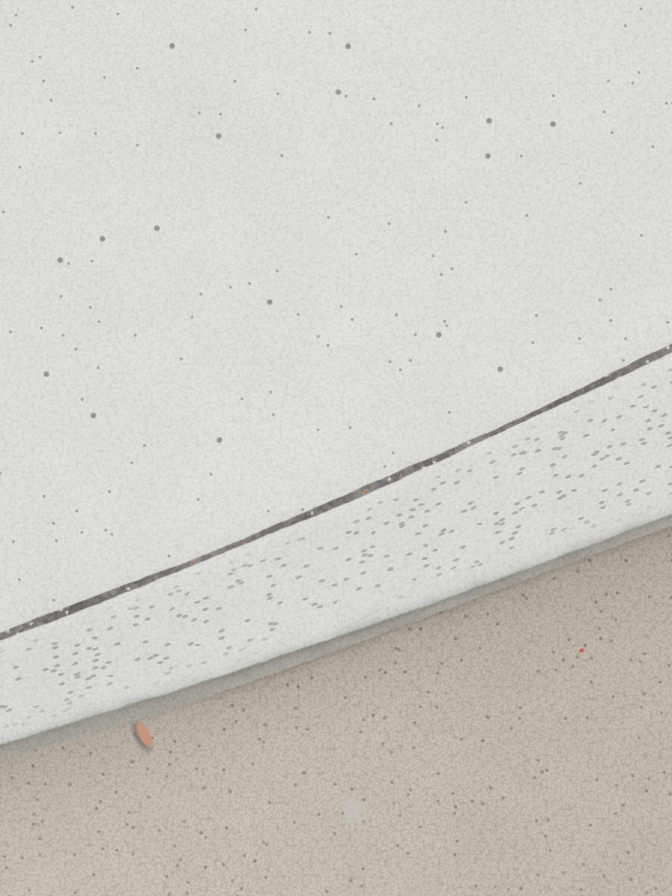
A WebGL 1 fragment shader for this texture:

```glsl
precision highp float;
// A pale concrete slab with a sloping joint, a curb strip and a tan gutter.
// Two gentle parabolas place the joint and the curb edge; cellular noise makes
// grain, pits and debris, and layered sines make the mottling and ragged edges.

uniform vec2 u_resolution;

#define SLAB_COLOR vec3(0.855, 0.857, 0.848)
#define GUTTER_COLOR vec3(0.765, 0.730, 0.685)
#define SHADE_COLOR vec3(0.635, 0.595, 0.550)
#define CURB_COLOR vec3(0.645, 0.635, 0.610)
#define JOINT_COLOR vec3(0.44, 0.435, 0.43)
#define JOINT_CURVE vec3(0.290, 0.364, 0.087)
#define CURB_CURVE vec3(0.169, 0.295, 0.065)
#define JOINT_HALF_WIDTH 0.0036
#define CURB_WIDTH 0.017
#define GRAIN_SCALE 300.0
#define GRAIN_STRENGTH 0.075

float hash(vec2 p) {
  vec3 q = fract(vec3(p.xyx) * 0.1031);
  q += dot(q, q.yzx + 33.33);
  return fract((q.x + q.y) * q.z);
}

// x: distance to the nearest cell point, y: random value of that cell
vec2 cells(vec2 p) {
  vec2 base = floor(p);
  vec2 best = vec2(9.0, 0.0);
  for (int j = -1; j <= 1; j++) {
    for (int i = -1; i <= 1; i++) {
      vec2 id = base + vec2(float(i), float(j));
      vec2 point = id + vec2(hash(id), hash(id + 71.3));
      float d = length(point - p);
      if (d < best.x) best = vec2(d, hash(id + 19.7));
    }
  }
  return best;
}

// Layered, turned sines in about -1..1
float mottle(vec2 p) {
  float sum = 0.0;
  float amp = 0.5;
  for (int i = 0; i < 5; i++) {
    sum += amp * sin(p.x + 1.7 * sin(p.y * 0.8)) * cos(p.y + 1.3 * sin(p.x * 0.7));
    p = mat2(1.38, 1.17, -1.17, 1.38) * p + 2.3;
    amp *= 0.62;
  }
  return sum;
}

float curve(vec3 c, float x) { return c.x + x * (c.y + x * c.z); }

// Dark dots in a random share of the cells
float pits(vec2 p, float share, float radius) {
  vec2 c = cells(p);
  return step(1.0 - share, c.y) * (1.0 - smoothstep(radius * 0.4, radius, c.x));
}

float ellipse(vec2 p, vec2 center, vec2 size, float angle) {
  float s = sin(angle);
  float c = cos(angle);
  vec2 q = mat2(c, -s, s, c) * (p - center);
  return (length(q / size) - 1.0) * min(size.x, size.y);
}

void main() {
  vec2 p = gl_FragCoord.xy / u_resolution * vec2(0.75, 1.0);
  float px = 1.0 / u_resolution.y;

  // Signed distances, positive above each line
  float wobble = 0.0011 * mottle(p * 65.0);
  float joint = (p.y - curve(JOINT_CURVE, p.x)) * 0.92 + wobble;
  float curb = (p.y - curve(CURB_CURVE, p.x)) * 0.94 + wobble;
  float foot = curb + CURB_WIDTH * (0.85 + 0.2 * sin(p.x * 7.0 + 0.5));
  vec2 along = vec2(p.x + 0.36 * p.y, curb);

  float broad = mottle(p * 9.0);
  float cloud = mottle(p * 38.0 + 4.0);
  float grain = (0.48 - cells(p * GRAIN_SCALE).x)
              + 0.5 * (0.48 - cells(p * GRAIN_SCALE * 0.47).x);

  // Slab, dimmer toward the top corners and the right side
  vec3 slab = SLAB_COLOR + 0.009 * broad + 0.007 * cloud;
  slab -= 0.04 * smoothstep(0.45, 1.1, length((p - vec2(0.34, 0.58)) * vec2(1.2, 1.0)));
  slab -= 0.20 * pits(p * 75.0, 0.05, 0.18);
  slab -= 0.28 * pits(p * 23.0 + 5.0, 0.08, 0.10);
  slab -= 0.035 * exp(-abs(joint) / 0.009);

  // Strip between joint and curb, with pits drawn out along it
  float middle = smoothstep(0.0, 0.04, curb) * smoothstep(0.0, 0.035, -joint);
  vec3 strip = SLAB_COLOR - 0.016 + 0.008 * broad + 0.008 * cloud;
  strip -= 0.17 * middle * pits(along * vec2(75.0, 170.0), 0.22, 0.40);
  strip += 0.016 * exp(-abs(joint + 0.009) / 0.006);
  float stain = exp(-max(curb, 0.0) / 0.0055) * (0.45 + 0.4 * mottle(p * vec2(24.0, 30.0)));
  strip -= 0.26 * max(stain, 0.0);

  vec3 col = mix(strip, slab, smoothstep(-px, px, joint));

  // Joint filled with dark grit and a few pale or rusty flecks
  vec2 debris = cells(p * 170.0);
  vec3 grit = JOINT_COLOR + 0.09 * cloud + 0.12 * (debris.y - 0.5);
  float fleck = step(0.87, debris.y) * (1.0 - smoothstep(0.2, 0.45, debris.x));
  grit = mix(grit, mix(vec3(0.78, 0.76, 0.72), vec3(0.66, 0.43, 0.32), step(0.95, debris.y)), fleck);
  float halfWidth = JOINT_HALF_WIDTH * (1.0 + 0.25 * sin(p.x * 19.0));
  float inJoint = 1.0 - smoothstep(-px, px * 1.3, abs(joint) - halfWidth);
  col = mix(col, grit, 0.9 * inJoint);

  // Curb face, darkest along its upper edge
  vec3 face = CURB_COLOR + 0.025 * cloud;
  face -= 0.13 * exp(-max(-curb, 0.0) / 0.005) * (0.8 + 0.5 * broad);
  col = mix(face, col, smoothstep(-0.0018, 0.0018, curb));

  // Gutter with a soft, uneven shade beneath the curb
  float below = max(-foot, 0.0);
  float shade = exp(-below / 0.055) * (0.72 + 0.2 * broad + 0.2 * cloud);
  vec3 gutter = mix(GUTTER_COLOR, SHADE_COLOR, clamp(shade, 0.0, 1.0));
  gutter += 0.012 * broad + 0.012 * cloud - 0.03 * smoothstep(0.25, 0.75, p.x);
  gutter -= 0.14 * pits(p * 105.0, 0.09, 0.28);
  gutter -= 0.09 * exp(-below / 0.004) * smoothstep(0.08, 0.3, p.x);
  col = mix(gutter, col, smoothstep(-0.0015, 0.0015, foot));

  col += GRAIN_STRENGTH * grain * mix(1.35, 0.85, smoothstep(-0.01, 0.01, foot));

  // Fallen leaf with its shadow, a pale scuff and a red scrap
  float shadow = ellipse(p, vec2(0.158, 0.177), vec2(0.0062, 0.015), 0.5);
  col *= 1.0 - 0.25 * (1.0 - smoothstep(-0.002, 0.004, shadow));
  float leaf = ellipse(p, vec2(0.161, 0.180), vec2(0.0058, 0.0145), 0.5);
  vec3 leafColor = vec3(0.79, 0.59, 0.50) + 0.05 * cloud;
  col = mix(col, leafColor, 1.0 - smoothstep(-px, px, leaf));
  float scuff = ellipse(p, vec2(0.394, 0.096), vec2(0.009, 0.014), 0.6) + 0.006 * mottle(p * 170.0);
  col = mix(col, vec3(0.77, 0.765, 0.75), 0.65 * (1.0 - smoothstep(-0.003, 0.002, scuff)));
  float scrap = ellipse(p, vec2(0.649, 0.274), vec2(0.003, 0.0018), 0.4);
  col = mix(col, vec3(0.75, 0.36, 0.32), 1.0 - smoothstep(-px, px, scrap));

  gl_FragColor = vec4(clamp(col, 0.0, 1.0), 1.0);
}
```
